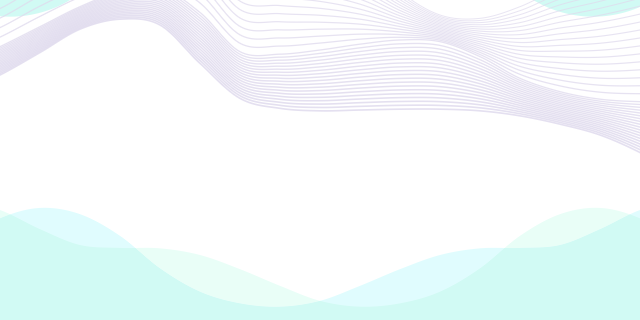
Reproduce this background procedurally as a WebGL 2 fragment shader.

```glsl
#version 300 es
precision highp float;
// Draws a white page with pale aqua hills below and a lilac ribbon of lines above.
// Smooth splines give the hill outline and three guide curves; the ribbon's lines
// are blended between those guides. The canvas is 768 x 384 units, y downwards.
uniform vec2 u_resolution;
out vec4 outColor;

// Heights at x = -48, 0, 48 ... 816
const float RIBBON_LOW[19] = float[](112., 90., 63., 35., 23., 30., 76., 118., 130., 133.,
    132., 131., 131., 133., 139., 149., 162., 183., 210.);
const float RIBBON_MID[19] = float[](78., 56., 32., 8., -10., -15., 15., 62., 65., 60.,
    53., 48., 50., 68., 94., 110., 119., 122., 122.);
const float RIBBON_TOP[19] = float[](-150., -150., -190., -200., -200., -200., -190., -120., -110., -90.,
    -55., -10., 18., 22., 8., -15., -32., -50., -70.);
const float HILL[19] = float[](290., 262., 249.5, 257., 283., 322., 350., 364., 368., 361.,
    343., 323., 306., 298., 297.5, 294., 275., 252., 240.);

// Catmull-Rom spline through evenly spaced heights
float spline(float h[19], float x) {
    float s = clamp(x / 48.0 + 1.0, 1.0, 16.999);
    int i = int(s);
    float t = fract(s);
    float a = h[i - 1], b = h[i], c = h[i + 1], d = h[i + 2];
    return b + 0.5 * t * (c - a + t * (2.0 * a - 5.0 * b + 4.0 * c - d
        + t * (3.0 * (b - c) + d - a)));
}

vec3 ribbonGuides(float x) {
    return vec3(spline(RIBBON_LOW, x), spline(RIBBON_MID, x), spline(RIBBON_TOP, x));
}

// Blends low, middle and top guides for k in 0..2
float blendGuides(vec3 g, float k) {
    return k < 1.0 ? mix(g.x, g.y, k) : mix(g.y, g.z, k - 1.0);
}

void main() {
    float pixel = 384.0 / u_resolution.y;
    vec2 p = vec2(gl_FragCoord.x / u_resolution.x * 768.0, 384.0 - gl_FragCoord.y * pixel);
    vec3 aqua = vec3(0.82, 0.98, 0.955);
    vec3 color = vec3(1.0);

    // Discs peeping in at the two top corners
    float disc = min(length(p - vec2(12, -120)), length(p - vec2(712, -120))) - 140.0;
    color = mix(color, aqua, clamp(0.5 - disc / pixel, 0.0, 1.0));

    // Two mirrored hills, deeper in colour where they overlap
    float cyanHill = clamp((p.y - spline(HILL, p.x)) / pixel + 0.5, 0.0, 1.0);
    float mintHill = clamp((p.y - spline(HILL, 768.0 - p.x)) / pixel + 0.5, 0.0, 1.0);
    color = mix(color, vec3(0.88, 0.99, 0.995), cyanHill);
    color = mix(color, vec3(0.915, 0.995, 0.97), mintHill * (1.0 - cyanHill));
    color = mix(color, aqua, cyanHill * mintHill);

    // Ribbon lines, finer and fainter towards the top guide
    vec3 guides = ribbonGuides(p.x);
    vec3 slopes = ribbonGuides(p.x + 0.5) - ribbonGuides(p.x - 0.5);
    for (int i = 0; i <= 36; i++) {
        float k = float(i) / 18.0;
        float slope = blendGuides(slopes, k);
        float dist = abs(p.y - blendGuides(guides, k)) / sqrt(1.0 + slope * slope);
        float halfWidth = mix(1.0, 0.6, 0.5 * k);
        float line = clamp((halfWidth - dist) / pixel + 0.5, 0.0, 1.0);
        color = mix(color, vec3(0.875, 0.855, 0.93), line * mix(0.85, 0.7, 0.5 * k));
    }
    outColor = vec4(color, 1.0);
}
```
